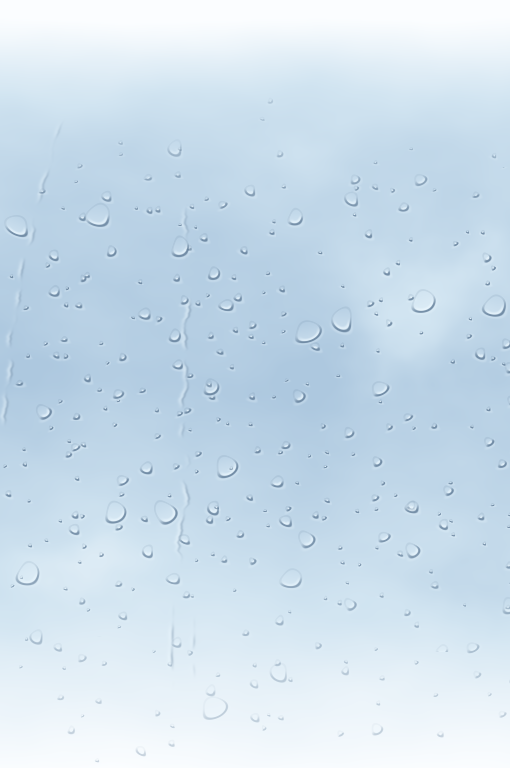
A Shadertoy shader for this texture:

```glsl
// Rain drops and faint water trails on a window in front of a pale cloudy sky.
#define SKY_DEEP vec3(0.68, 0.785, 0.875)
#define SKY_MID vec3(0.82, 0.895, 0.945)
#define SKY_WHITE vec3(0.985, 0.993, 1.0)
#define RIM_COLOR vec3(0.36, 0.47, 0.58)
#define GLINT_COLOR vec3(0.93, 0.975, 1.0)
#define CLOUD_AMOUNT 0.20
#define RIM_WIDTH 0.0015
#define RIM_STRENGTH 0.8
#define TRAIL_STRENGTH 0.32

float hash(vec2 p) {
    vec3 q = fract(vec3(p.xyx) * 0.1031);
    q += dot(q, q.yzx + 33.33);
    return fract((q.x + q.y) * q.z);
}

vec2 hash2(vec2 p) {
    return vec2(hash(p + 17.3), hash(p + 61.7));
}

// Gradient noise, about -0.5 to 0.5
float corner(vec2 cell, vec2 offset) {
    float angle = 6.2832 * hash(cell + 40.0);
    return dot(vec2(cos(angle), sin(angle)), offset);
}

float noise(vec2 p) {
    vec2 i = floor(p), f = p - i, e = vec2(1, 0);
    vec2 u = f * f * f * (f * (f * 6.0 - 15.0) + 10.0);
    return mix(mix(corner(i, f), corner(i + e, f - e), u.x),
               mix(corner(i + e.yx, f - e.yx), corner(i + 1.0, f - 1.0), u.x), u.y);
}

float fbm(vec2 p) {
    float sum = 0.0, amp = 1.0;
    for (int i = 0; i < 4; i++) {
        sum += amp * noise(p);
        p = p * 2.03 + 11.0;
        amp *= 0.5;
    }
    return sum;
}

float glow(vec2 p, vec2 center, vec2 size) {
    vec2 q = (p - center) / size;
    return exp(-dot(q, q));
}

// Sky: white at both ends, deep in the middle, with soft clouds
vec3 sky(vec2 p) {
    float above = max(p.y - 0.5, 0.0) * 2.0;
    float below = max(0.5 - p.y, 0.0) * 2.0;
    float tone = 0.06 + 0.93 * pow(above, 2.5) + 0.91 * pow(below, 1.2);
    tone += 0.12 * smoothstep(0.88, 0.97, p.y);
    vec2 warped = p + 0.05 * vec2(fbm(p * 7.0), fbm(p * 7.0 + 30.0));
    tone += 0.45 * glow(warped, vec2(0.57, 0.62), vec2(0.12, 0.075));
    tone += 0.20 * glow(warped, vec2(0.53, 0.55), vec2(0.05, 0.05));
    tone += 0.18 * glow(warped, vec2(0.12, 0.27), vec2(0.10, 0.04));
    tone += 0.10 * glow(warped, vec2(0.41, 0.79), vec2(0.05, 0.04));
    tone -= 0.14 * glow(warped, vec2(0.62, 0.23), vec2(0.10, 0.05));
    tone += CLOUD_AMOUNT * fbm(p * vec2(4.0, 6.5) + 3.0) * (1.0 - 0.8 * clamp(tone, 0.0, 1.0));
    tone = clamp(tone, 0.0, 1.0);
    return mix(mix(SKY_DEEP, SKY_MID, min(tone * 2.0, 1.0)), SKY_WHITE, max(tone * 2.0 - 1.0, 0.0));
}

// One layer of drops: columns of cells, at most one drop in each
vec3 drops(vec3 col, vec2 p, float cell, float rMin, float rMax, float density, float seed) {
    float column = floor(p.x / cell);
    vec2 grid = vec2(p.x, p.y + cell * hash(vec2(column, seed))) / cell;
    vec2 id = floor(grid) + seed * 7.0;
    float crowd = 0.6 + 0.8 * hash(vec2(column, seed + 5.0));
    float chance = density * crowd * smoothstep(0.01, 0.35, p.y + 0.1) * (1.0 - smoothstep(0.74, 0.88, p.y));
    if (hash(id) > chance) return col;

    vec2 rnd = hash2(id), rnd2 = hash2(id + 91.0);
    float r = mix(rMin, rMax, rnd.x * rnd.x);
    vec2 room = vec2(max(0.5 - 1.5 * r / cell, 0.0));
    vec2 q = (fract(grid) - 0.5 - (hash2(id + 33.0) * 2.0 - 1.0) * room) * cell / r;

    // Tilted, stretched egg with a narrow top
    float tilt = (rnd.y - 0.5) * 1.1;
    q = mat2(cos(tilt), -sin(tilt), sin(tilt), cos(tilt)) * q;
    float stretch = mix(0.78, 1.3, rnd2.x);
    q *= vec2(sqrt(stretch) * (1.0 + 0.25 * q.y), 1.0 / sqrt(stretch));
    q.x += 0.12 * sin(2.5 * q.y + 6.0 * rnd.y);
    float len = length(q), d = len - 1.0;
    vec2 n = q / max(len, 0.001);

    float px = 1.0 / (iResolution.y * r);
    float w = min(RIM_WIDTH / r, 0.42);
    float inside = 1.0 - smoothstep(-px, px, d);
    float shadowSide = dot(n, normalize(vec2(0.35, -1.0)));
    float arc = smoothstep(mix(-0.7, 0.2, rnd2.y), 0.85, shadowSide);
    float rim = 1.0 - smoothstep(0.25 * w, w + 0.5 * px, abs(d + 0.4 * w));
    float glint = 1.0 - smoothstep(0.0, 1.3 * w + px, abs(d + 2.1 * w));
    float halo = 1.0 - smoothstep(0.0, w + px, abs(d - 1.3 * w));
    float fade = mix(0.38, 1.0, smoothstep(0.08, 0.36, p.y)) * (1.0 - 0.65 * smoothstep(0.68, 0.86, p.y));

    col = mix(col, GLINT_COLOR, fade * inside * (0.18 - 0.22 * q.y) * 0.9);
    col = mix(col, GLINT_COLOR, fade * 0.65 * glint * inside * smoothstep(0.0, 0.9, shadowSide));
    col = mix(col, GLINT_COLOR, fade * 0.25 * halo * arc);
    return mix(col, RIM_COLOR, fade * RIM_STRENGTH * rim * (0.16 + 0.84 * arc));
}

// Thin broken water line: a light edge beside a darker one
vec3 trail(vec3 col, vec2 p, float x, float low, float high, float wobble) {
    float off = p.x - x - wobble * fbm(vec2(x * 3.0, p.y * 24.0));
    float span = smoothstep(low, low + 0.04, p.y) * (1.0 - smoothstep(high - 0.04, high, p.y));
    float broken = smoothstep(-0.3, 0.35, noise(vec2(p.y * 38.0, low * 90.0)));
    float width = 0.0012 + 0.5 / iResolution.y;
    float light = exp(-pow(off / (1.6 * width), 2.0));
    float dark = exp(-pow((off - 0.0032) / width, 2.0));
    col = mix(col, GLINT_COLOR, 1.4 * TRAIL_STRENGTH * light * span * broken);
    return mix(col, RIM_COLOR, TRAIL_STRENGTH * dark * span * broken);
}

void mainImage(out vec4 fragColor, in vec2 fragCoord) {
    vec2 p = fragCoord / iResolution.y;
    float aspect = iResolution.x / iResolution.y;
    vec3 col = sky(vec2(p.x * 0.664 / aspect, p.y));

    float bend = 0.005 + 0.07 * pow(max(p.y - 0.45, 0.0) / 0.38, 1.7);
    col = trail(col, p, bend, 0.42, 0.85, 0.008);
    col = trail(col, p, 0.23 + 0.015 * p.y, 0.26, 0.74, 0.012);
    col = trail(col, p, 0.222, 0.10, 0.22, 0.002);
    col = trail(col, p, 0.250, 0.11, 0.20, 0.002);

    col = drops(col, p, 0.024, 0.0018, 0.0036, 0.26, 3.0);
    col = drops(col, p, 0.043, 0.0036, 0.0075, 0.40, 8.0);
    col = drops(col, p, 0.085, 0.0075, 0.0165, 0.46, 14.0);
    fragColor = vec4(clamp(col, 0.0, 1.0), 1.0);
}
```
